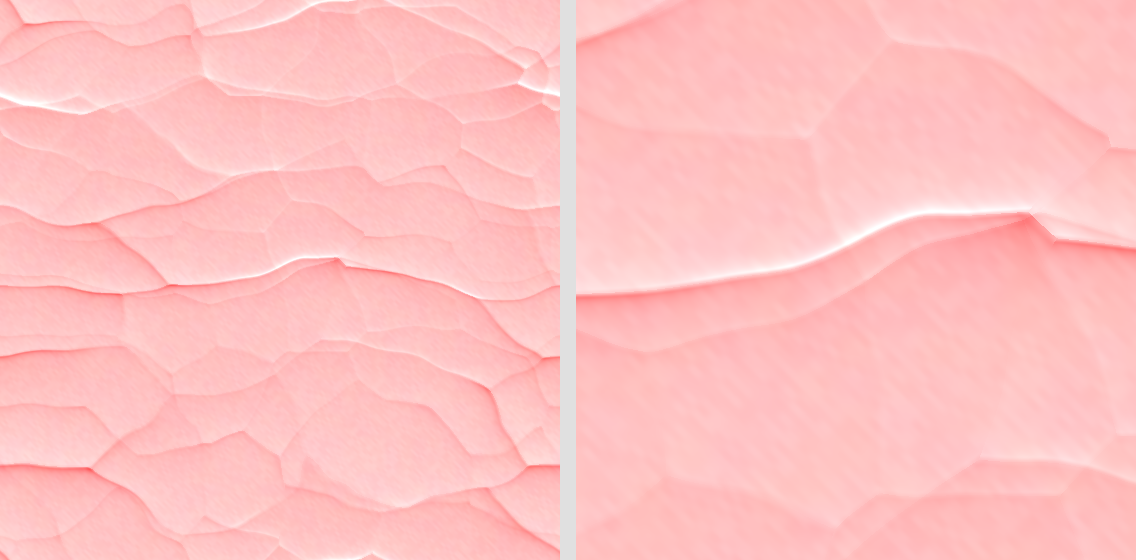
Left: the whole. Right: its middle third, enlarged.
Write a WebGL 1 fragment shader that draws this texture.

```glsl
precision highp float;
// Soft pink embossed skin: wide pillowy cells lit from below, with pale and
// rosy crease lines. Two warped, wrapping Voronoi layers supply the relief,
// and sheared value noise adds a fine diagonal paper grain.

uniform vec2 u_resolution;

const vec3 BASE_PINK = vec3(1.0, 0.759, 0.759);
const vec3 TONE_AXIS = vec3(0.0, 1.0, 1.0);   // red stays full, the rest shades
const vec3 TINT_AXIS = vec3(0.0, 1.0, -1.0);  // faint warm and cool drift
const vec2 SHADE_DIR = vec2(0.24, 0.97);      // slopes facing this way darken

float hash(vec2 p) {
  vec3 q = fract(p.xyx * vec3(0.1031, 0.1030, 0.0973));
  q += dot(q, q.yzx + 33.33);
  return fract((q.x + q.y) * q.z);
}

vec2 hash2(vec2 p) {
  return vec2(hash(p), hash(p + vec2(57.0, 113.0)));
}

// Exact integer wrap: the half step keeps rounding away from the seam.
vec2 wrap(vec2 cell, vec2 period) {
  return floor(mod(cell + 0.5, period));
}

// Value noise that repeats after "period" lattice steps.
float noise(vec2 uv, vec2 period, float seed) {
  vec2 p = uv * period;
  vec2 i = floor(p);
  vec2 f = p - i;
  f = f * f * f * (f * (f * 6.0 - 15.0) + 10.0);
  vec2 a = wrap(i, period) + seed;
  vec2 b = wrap(i + 1.0, period) + seed;
  return mix(mix(hash(a), hash(vec2(b.x, a.y)), f.x),
             mix(hash(vec2(a.x, b.y)), hash(b), f.x), f.y);
}

vec2 noise2(vec2 uv, vec2 period, float seed) {
  return vec2(noise(uv, period, seed), noise(uv, period, seed + 31.0)) - 0.5;
}

// Bends the plane so that cell borders become flowing curves.
vec2 warp(vec2 uv) {
  return uv + noise2(uv, vec2(3.0), 11.0) * vec2(0.08, 0.13)
            + noise2(uv, vec2(9.0, 10.0), 37.0) * vec2(0.036, 0.030)
            + noise2(uv, vec2(19.0, 20.0), 53.0) * vec2(0.012, 0.009);
}

// Centre of a cell, relative to the cell's own corner.
vec2 cellCentre(vec2 cell, vec2 cells, float seed) {
  return 0.1 + 0.8 * hash2(wrap(cell, cells) + seed);
}

// Signed shading of one layer: every border adds a soft slope and a thin line.
// lightBias 0 gives dark lines only, 1 gives light lines only.
float pillows(vec2 uv, vec2 cells, float seed, float slope, float line,
              float lightBias) {
  vec2 p = uv * cells;
  vec2 home = floor(p);
  vec2 f = p - home;
  float edgeBlur = 0.0035 * cells.y;
  float lineWidth = 0.0048 * cells.y;

  vec2 nearest = vec2(8.0);
  for (int y = -1; y <= 1; y++) {
    for (int x = -1; x <= 1; x++) {
      vec2 o = vec2(float(x), float(y));
      vec2 v = o + cellCentre(home + o, cells, seed) - f;
      if (dot(v, v) < dot(nearest, nearest)) nearest = v;
    }
  }

  float shade = 0.0;
  for (int y = -2; y <= 2; y++) {
    for (int x = -2; x <= 2; x++) {
      vec2 o = vec2(float(x), float(y));
      vec2 other = o + cellCentre(home + o, cells, seed) - f;
      vec2 gap = other - nearest;
      if (dot(gap, gap) > 0.0001) {
        vec2 normal = normalize(gap);
        float d = max(dot(0.5 * (nearest + other), normal), 0.0);
        float facing = dot(normal, SHADE_DIR);
        float weight = facing > 0.0 ? 1.0 - lightBias : lightBias;
        float relief = slope * exp(-d / 0.20)
                     + line * weight * exp(-d / lineWidth);
        shade -= facing * relief * smoothstep(0.0, edgeBlur, d);
      }
    }
  }
  return shade;
}

// Short streaks falling to the right; the integer shear keeps it tiling.
float paperGrain(vec2 uv) {
  vec2 sheared = vec2(uv.x + uv.y, uv.x - uv.y);
  return noise(sheared, vec2(160.0, 72.0), 5.0) - 0.5;
}

void main() {
  vec2 uv = gl_FragCoord.xy / u_resolution;
  vec2 bent = warp(uv);

  // Creases fade in and out and change between pale and rosy.
  float strength = smoothstep(0.25, 0.85, noise(uv, vec2(4.0, 6.0), 61.0));
  float lightBias = smoothstep(0.3, 0.7, noise(uv, vec2(4.0, 5.0), 83.0));
  float facets = noise(uv, vec2(5.0, 7.0), 19.0);

  float tone = pillows(bent, vec2(3.0, 6.0), 7.0,
                       mix(0.016, 0.054, strength),
                       mix(0.04, 0.40, strength), lightBias);
  tone += pillows(bent, vec2(6.0, 8.0), 29.0,
                  mix(0.008, 0.024, facets),
                  mix(0.02, 0.13, facets), lightBias);
  tone += 0.030 * (noise(bent, vec2(5.0, 9.0), 97.0) - 0.5);
  tone += 0.034 * paperGrain(uv);

  float tint = 0.012 * (noise(uv, vec2(40.0, 48.0), 71.0) - 0.5);
  vec3 color = BASE_PINK + TONE_AXIS * tone + TINT_AXIS * tint;
  gl_FragColor = vec4(clamp(color, 0.0, 1.0), 1.0);
}
```
